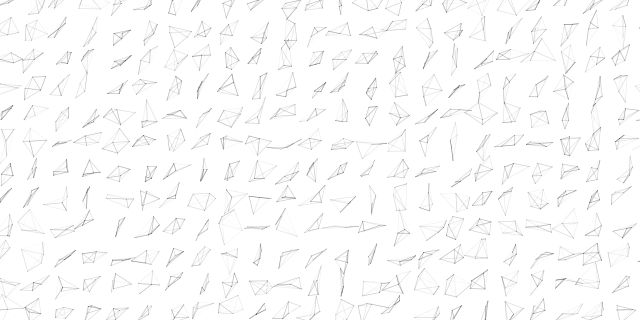
Reproduce this pattern procedurally as a WebGL 2 fragment shader.

```glsl
#version 300 es
precision highp float;
// Rows of small wireframe shards, drawn in hairlines on white paper.
// Each grid cell spreads five points along a rising diagonal and joins
// every pair; longer edges are fainter, and each has its own random weight.

uniform vec2 u_resolution;
out vec4 fragColor;

const int POINTS = 5;
const float ROWS = 11.4;

// Integer hash: two random values in 0..1 for a cell and an index
vec2 hash2(ivec2 cell, int index) {
    uvec3 v = uvec3(ivec3(cell + 64, index + 7));
    v = v * 1664525u + 1013904223u;
    v.x += v.y * v.z; v.y += v.z * v.x; v.z += v.x * v.y;
    v ^= v >> 16u;
    v.x += v.y * v.z; v.y += v.z * v.x; v.z += v.x * v.y;
    return vec2(v.xy >> 8u) / 16777216.0;
}

float segmentDistance(vec2 p, vec2 a, vec2 b) {
    vec2 ab = b - a;
    float t = clamp(dot(p - a, ab) / max(dot(ab, ab), 1e-6), 0.0, 1.0);
    return length(p - a - ab * t);
}

// Share of a pixel covered by a line, also for lines thinner than a pixel
float lineCoverage(float dist, float halfWidth, float pixel) {
    float inner = max(dist - 0.5 * pixel, -halfWidth);
    float outer = min(dist + 0.5 * pixel, halfWidth);
    return clamp((outer - inner) / pixel, 0.0, 1.0);
}

// Light left on the paper after drawing the shard of one cell
float shardLight(vec2 p, ivec2 cell, float pixel) {
    vec2 shape = hash2(cell, 0);
    vec2 center = vec2(cell) + 0.5 + 0.1 * (hash2(cell, 1) - 0.5);
    float reach = mix(0.32, 0.46, shape.x);
    float breadth = mix(0.13, 0.40, shape.y);

    // Corners: evenly spread along the diagonal, at random across it
    vec2 corners[POINTS];
    for (int i = 0; i < POINTS; i++) {
        vec2 r = hash2(cell, 2 + i);
        float along = 2.0 * (float(i) + r.x) / float(POINTS) - 1.0;
        float across = 2.0 * r.y - 1.0;
        corners[i] = center + along * reach * vec2(1.0, 1.0)
                            + across * breadth * vec2(1.0, -1.0);
    }

    // Edges between all pairs of corners
    float light = 1.0;
    for (int i = 0; i < POINTS - 1; i++) {
        for (int j = i + 1; j < POINTS; j++) {
            float fade = 1.0 - smoothstep(0.2, 1.3, distance(corners[i], corners[j]));
            float weight = hash2(cell, 20 + i * POINTS + j).x;
            float ink = 0.41 * fade * mix(0.12, 1.0, weight);
            float dist = segmentDistance(p, corners[i], corners[j]);
            light *= 1.0 - ink * lineCoverage(dist, 0.011, pixel);
        }
    }
    return light;
}

void main() {
    vec2 p = gl_FragCoord.xy / u_resolution.y * ROWS + vec2(0.3, 0.2);
    float pixel = ROWS / u_resolution.y;
    ivec2 home = ivec2(floor(p));

    // Shards may reach into neighbouring cells
    float light = 1.0;
    for (int y = -1; y <= 1; y++) {
        for (int x = -1; x <= 1; x++) {
            light *= shardLight(p, home + ivec2(x, y), pixel);
        }
    }
    fragColor = vec4(vec3(light), 1.0);
}
```
